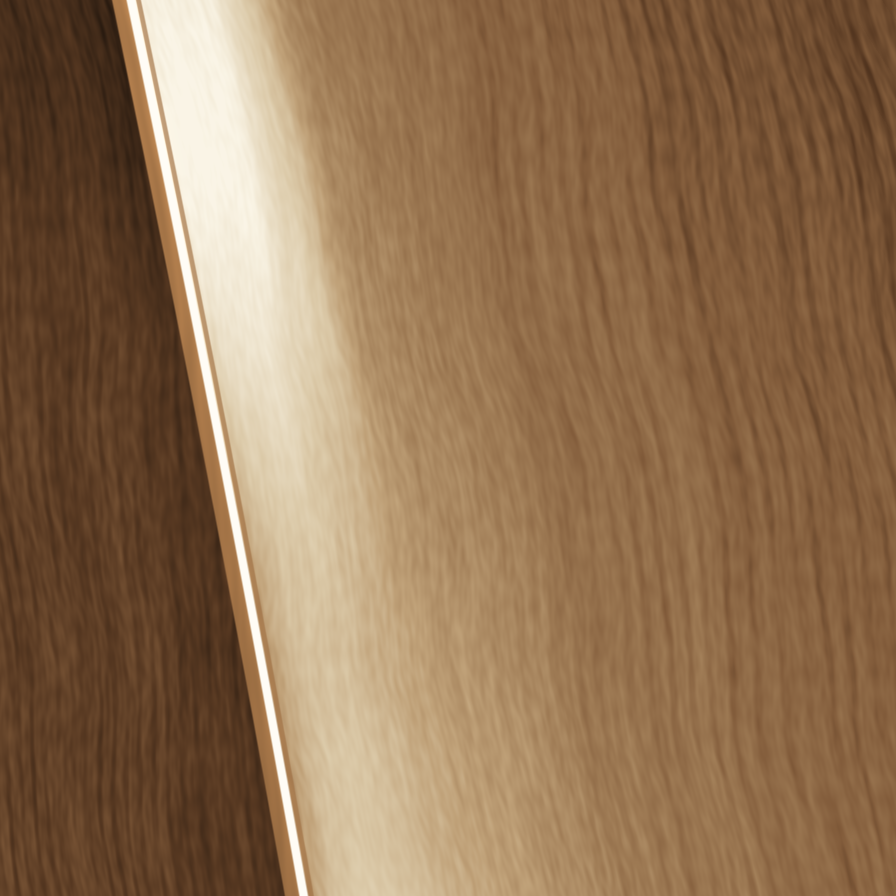
Give the GLSL for this texture, as a three.js fragment shader.

```glsl
// Oak panels split by a slanted light strip: a dark panel on the left, a lit one on the right.
// A tone value is built from distance to the strip (core, halo, edge shade), then
// disturbed by stretched gradient noise and bent grain lines, and coloured by a ramp.

varying vec2 vUv;

// Wood ramp, dark to light
const vec3 UMBER = vec3(0.34, 0.22, 0.13);
const vec3 BROWN = vec3(0.51, 0.36, 0.23);
const vec3 OAK   = vec3(0.62, 0.48, 0.33);
const vec3 SAND  = vec3(0.75, 0.63, 0.47);
const vec3 CREAM = vec3(0.86, 0.79, 0.66);
const vec3 IVORY = vec3(0.96, 0.93, 0.86);
const vec3 EDGE_BAND = vec3(0.65, 0.46, 0.28);
const vec3 LIGHT = vec3(1.0, 0.99, 0.96);

// Strip geometry
const float STRIP_BASE = 0.339;
const float STRIP_LEAN = 0.193;
const float STRIP_BOW = 0.016;
const float LIGHT_HALF = 0.0048;
const float BAND_WIDTH = 0.021;
const float SOFT = 0.0014;

// Light falloff and grain
const float CORE_START = 0.09;
const float CORE_END = 0.20;
const float HALO_WIDTH = 0.32;
const float SHADE_WIDTH = 0.018;
const float LINE_DENSITY = 42.0;
const float FIBRE_DEPTH = 0.42;
const float LINE_DEPTH = 0.55;

vec2 gradientAt(vec2 cell) {
  float h = fract(sin(dot(cell, vec2(127.1, 311.7))) * 43758.5);
  float angle = 6.2832 * h;
  return vec2(cos(angle), sin(angle));
}

float gradientNoise(vec2 p) {
  vec2 i = floor(p), f = fract(p);
  vec2 w = f * f * f * (f * (f * 6.0 - 15.0) + 10.0);
  vec2 e = vec2(1.0, 0.0);
  float low = mix(dot(gradientAt(i), f), dot(gradientAt(i + e), f - e), w.x);
  float high = mix(dot(gradientAt(i + e.yx), f - e.yx), dot(gradientAt(i + 1.0), f - 1.0), w.x);
  return mix(low, high, w.y);
}

// Colour for a tone from 0 to 5; negative tones darken further
vec3 woodRamp(float tone) {
  vec3 c = UMBER * (1.0 + 0.42 * clamp(tone, -1.6, 0.0));
  c = mix(c, BROWN, clamp(tone, 0.0, 1.0));
  c = mix(c, OAK, clamp(tone - 1.0, 0.0, 1.0));
  c = mix(c, SAND, clamp(tone - 2.0, 0.0, 1.0));
  c = mix(c, CREAM, clamp(tone - 3.0, 0.0, 1.0));
  return mix(c, IVORY, clamp(tone - 4.0, 0.0, 1.2));
}

// Lit panel: narrow core above, wider halo below, shade along the edge
float litTone(float d, float y, float wobble) {
  float base = 2.0 - 0.4 * y - (1.2 + 0.3 * y) * d;
  float core = 0.2 + 2.4 * smoothstep(0.2, 0.9, y);
  core *= 1.0 - smoothstep(CORE_START, CORE_END, d + wobble);
  float halo = (2.0 - y) * exp(-d * d / (HALO_WIDTH * HALO_WIDTH));
  float shade = mix(2.8, 0.4, smoothstep(0.0, 0.85, y)) * exp(-max(d, 0.0) / SHADE_WIDTH);
  return base + core + halo - shade;
}

// Unlit panel: darkest at the top and beside the strip
float darkTone(float d, float y) {
  return 0.2 - 0.6 * smoothstep(0.55, 1.0, y) - 0.75 * exp(d / 0.06);
}

// Dark growth lines of uneven strength
float growthLines(vec2 g, float density) {
  float phase = g.x * density + 0.5 * gradientNoise(vec2(g.x * 9.0, g.y * 2.5));
  float ridge = abs(fract(phase) - 0.5) * 2.0;
  float strength = 0.6 + 0.9 * gradientNoise(vec2(floor(phase) * 1.37, g.y * 5.0));
  return (1.0 - smoothstep(0.05, 0.6, ridge)) * clamp(strength, 0.1, 1.0);
}

void main() {
  vec2 p = vUv;
  float y = p.y;
  float d = p.x - (STRIP_BASE - STRIP_LEAN * y + STRIP_BOW * y * (1.0 - y));
  float right = smoothstep(-SOFT, SOFT, d);

  // Coordinates along the bent grain
  float lean = mix(0.11, 0.18, right);
  float bend = 0.035 * gradientNoise(vec2(p.x * 2.6 + 3.0, y * 2.8));
  bend += 0.007 * gradientNoise(vec2(p.x * 9.0, y * 7.0));
  vec2 grain = vec2(p.x + lean * y + bend - 0.03 * y * (1.0 - y), y);

  // Fine fibres, short pores and broad bands
  float fibre = gradientNoise(grain * vec2(105.0, 9.0));
  float pores = gradientNoise(grain * vec2(190.0, 42.0) + 7.0);
  float bands = gradientNoise(grain * vec2(15.0, 1.1) + 21.0);
  float lines = growthLines(grain, mix(1.5, 1.0, right) * LINE_DENSITY);
  float lineMask = mix(0.75, 0.12 + 0.88 * smoothstep(0.28, 0.48, d), right);

  // Tone of the wood, with calmer grain under strong light
  float tone = mix(darkTone(d, y), litTone(d, y, 0.05 * bands), right);
  float calm = mix(1.0, 0.5, smoothstep(2.5, 4.5, tone));
  tone += calm * (FIBRE_DEPTH * fibre + 0.38 * pores + 0.4 * bands);
  tone += calm * LINE_DEPTH * lineMask * (0.3 - lines);
  vec3 color = woodRamp(tone);

  // Edge band and its thin brown rim right of the light
  float band = smoothstep(-BAND_WIDTH - SOFT, -BAND_WIDTH + SOFT, d)
             * (1.0 - smoothstep(0.0, SOFT, d));
  vec3 bandColor = EDGE_BAND * (0.92 + 0.12 * y + 0.1 * fibre);
  color = mix(color, bandColor, band);
  float rim = 1.0 - smoothstep(0.0015, 0.004, abs(d - 0.0085));
  color = mix(color, EDGE_BAND * 0.95, 0.7 * rim);

  // Light line with a slight warm bleed
  color += vec3(0.22, 0.17, 0.11) * exp(-abs(d) / 0.004);
  color = mix(color, LIGHT, 1.0 - smoothstep(LIGHT_HALF - SOFT, LIGHT_HALF + SOFT, abs(d)));
  gl_FragColor = vec4(clamp(color, 0.0, 1.0), 1.0);
}
```
